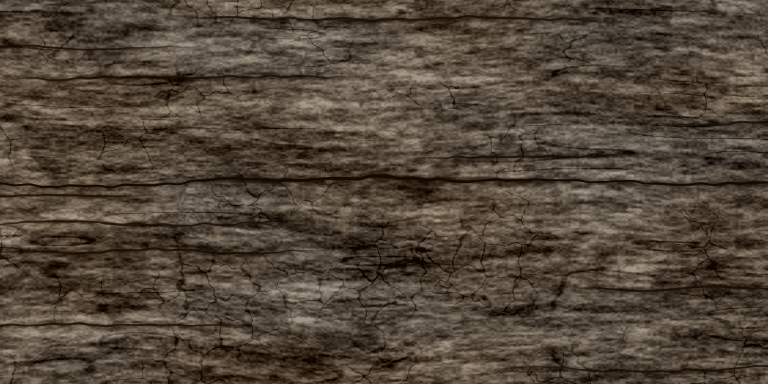
A WebGL 2 fragment shader for this texture:

```glsl
#version 300 es
precision highp float;
// Weathered dark wood: horizontal fibres, pale worn flakes, fine crackle and long fissures.

#define BASE_TONE 0.47
#define GRAIN_CONTRAST 1.08
#define FLAKE_STRENGTH 0.30
#define CRACKLE_DEPTH 0.34
#define FISSURE_COUNT 11
#define MAIN_FISSURE_Y 0.52
#define MAIN_FISSURE_WIDTH 0.005
#define DARK_WOOD vec3(0.13, 0.09, 0.05)
#define PALE_WOOD vec3(0.54, 0.49, 0.43)

uniform vec2 u_resolution;
out vec4 fragColor;

float hash(vec2 cell) {
    uvec2 q = uvec2(ivec2(cell)) * uvec2(1597334673u, 3812015801u);
    uint n = (q.x ^ q.y) * 1597334673u;
    n = (n ^ (n >> 15)) * 2246822519u;
    n ^= n >> 13;
    return float(n >> 8) / 16777216.0;
}

float noise(vec2 p) {
    vec2 i = floor(p), f = fract(p);
    f = f * f * (3.0 - 2.0 * f);
    float low = mix(hash(i), hash(i + vec2(1, 0)), f.x);
    float high = mix(hash(i + vec2(0, 1)), hash(i + vec2(1, 1)), f.x);
    return mix(low, high, f.y);
}

// Noise centred on zero, stretched by frequency and offset by seed.
float layer(vec2 p, vec2 frequency, float seed) {
    return noise(p * frequency + seed * vec2(17.3, 31.7)) - 0.5;
}

// Gap between the two nearest cell points: zero on the cell borders.
float cellBorder(vec2 p) {
    vec2 i = floor(p), f = fract(p);
    float nearest = 9.0, second = 9.0;
    for (int y = -1; y <= 1; y++) {
        for (int x = -1; x <= 1; x++) {
            vec2 o = vec2(x, y);
            vec2 jitter = vec2(hash(i + o), hash(i + o + 57.0));
            float d = length(o + jitter - f);
            second = min(second, max(nearest, d));
            nearest = min(nearest, d);
        }
    }
    return second - nearest;
}

// Tapered dark split with a softer ragged shadow below it.
float fissure(vec2 p, float centreY, float width, float seed, float pixel) {
    float wobble = 0.014 * layer(p, vec2(5.0, 0.0), seed)
                 + 0.007 * layer(p, vec2(28.0, 0.0), seed + 3.0);
    float d = p.y - centreY - wobble;
    float ragged = 0.5 + noise(vec2(p.x * 24.0, seed * 7.0));
    float core = 1.0 - smoothstep(0.3 * width, width * ragged + pixel, abs(d));
    float reach = width * (d < 0.0 ? 3.6 : 1.6) + 0.0005;
    float shadow = exp(-abs(d) / reach) * (0.6 + layer(p, vec2(60.0, 110.0), seed));
    return max(core, shadow) * smoothstep(0.0, 0.0025, width);
}

void main() {
    vec2 p = gl_FragCoord.xy / u_resolution.y;
    float pixel = 1.0 / u_resolution.y;

    // Fibres drift gently up and down along the plank
    vec2 g = p;
    g.y += 0.035 * layer(p, vec2(1.8, 3.0), 1.0) + 0.010 * layer(p, vec2(7.0, 9.0), 2.0);

    // Grain from broad bands to grit
    float grain = 0.34 * layer(g, vec2(1.3, 8.0), 3.0)
                + 0.28 * layer(g, vec2(6.0, 17.0), 4.0)
                + 0.42 * layer(g, vec2(4.0, 48.0), 5.0)
                + 0.50 * layer(g, vec2(14.0, 92.0), 6.0)
                + 0.52 * layer(g, vec2(42.0, 150.0), 7.0)
                + 0.36 * layer(g, vec2(140.0, 230.0), 8.0);
    float tone = BASE_TONE + GRAIN_CONTRAST * grain;

    // Pale worn flakes with frayed ends
    float flake = layer(g, vec2(8.0, 15.0), 9.0) + 0.5 * layer(g, vec2(3.0, 6.0), 10.0)
                + 0.30 * layer(g, vec2(22.0, 80.0), 11.0) + 0.2 * layer(g, vec2(60.0, 50.0), 12.0);
    float worn = smoothstep(0.22, 0.36, flake);
    tone += FLAKE_STRENGTH * worn * (0.75 + layer(g, vec2(25.0, 120.0), 13.0));

    // Thin dark seams between fibres
    float seam = abs(layer(g, vec2(5.0, 34.0), 14.0));
    float seamMask = smoothstep(-0.10, 0.25, layer(g, vec2(6.0, 20.0), 15.0));
    tone -= 0.36 * seamMask * (1.0 - smoothstep(0.01, 0.075, seam));

    // Crackle running across the grain
    vec2 bent = p + 0.030 * vec2(layer(p, vec2(22.0, 30.0), 16.0), layer(p, vec2(26.0, 34.0), 17.0))
                  + 0.012 * vec2(layer(p, vec2(70.0, 80.0), 18.0), layer(p, vec2(70.0, 80.0), 19.0));
    float border = cellBorder(bent * vec2(11.0, 13.0));
    float crackMask = smoothstep(0.0, 0.25, layer(p, vec2(6.0, 8.0), 20.0));
    tone -= CRACKLE_DEPTH * crackMask * (1.0 - smoothstep(0.02, 0.05 + 9.0 * pixel, border));

    // Scattered short fissures, then the long main one
    float split = 0.0;
    for (int i = 0; i < FISSURE_COUNT; i++) {
        float id = float(i);
        float y = (id + 0.2 + 0.6 * hash(vec2(id, 71))) / float(FISSURE_COUNT);
        float along = (p.x - 2.0 * hash(vec2(id, 83))) / (0.25 + 0.4 * hash(vec2(id, 97)));
        float width = (0.0020 + 0.0025 * hash(vec2(id, 103))) * max(0.0, 1.0 - along * along);
        split = max(split, 0.85 * fissure(p, y, width, 30.0 + id, pixel));
    }
    float swell = exp(-pow((p.x - 0.95) / 0.38, 2.0));
    float mainWidth = MAIN_FISSURE_WIDTH * (0.55 + 0.8 * swell);
    split = max(split, fissure(p, MAIN_FISSURE_Y + 0.02 * swell, mainWidth, 50.0, pixel));
    tone = mix(tone, -0.14, clamp(split, 0.0, 1.0));

    // Colour, with slow drift between grey and brown
    vec3 colour = DARK_WOOD + (PALE_WOOD - DARK_WOOD) * clamp(tone, -0.2, 1.25);
    colour += vec3(0.03, 0.0, -0.03) * layer(g, vec2(3.0, 7.0), 21.0);
    fragColor = vec4(clamp(colour, 0.0, 1.0), 1.0);
}
```
